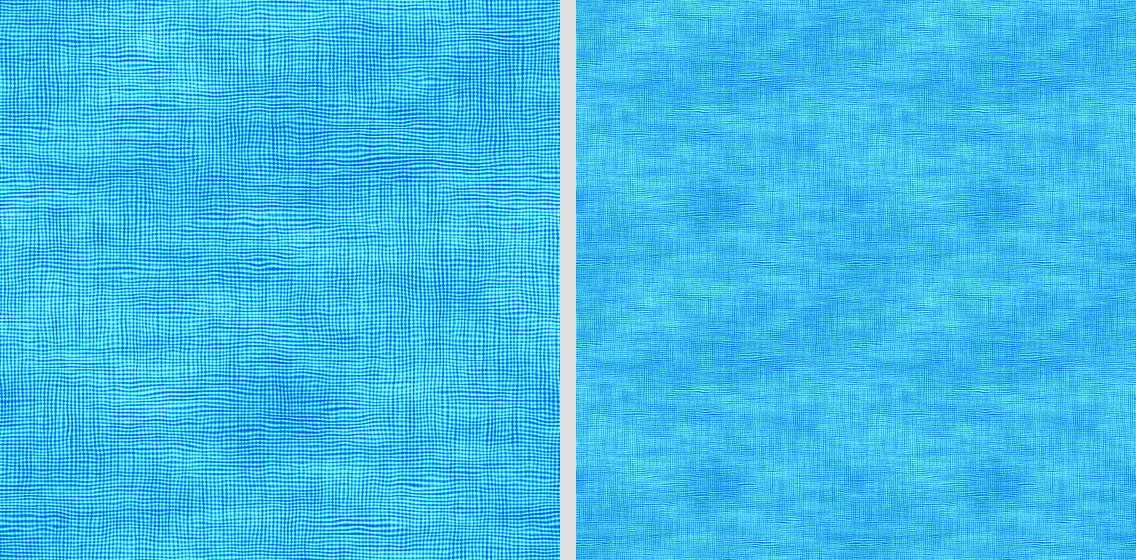
Left, the tile; right, the same tile 2 across and 2 down.
A Shadertoy shader for this texture:

```glsl
const float TAU = 6.2831853;
const float THREADS = 148.0;

float hash(vec2 p) {
    vec3 q = fract(p.xyx * 0.1031);
    q += dot(q, q.yzx + 33.33);
    return fract((q.x + q.y) * q.z);
}

// Value noise in -1..1 that wraps after a whole number of cells
float wrapNoise(vec2 p, vec2 period, float seed) {
    vec2 cell = floor(p);
    vec2 f = fract(p);
    f = f * f * (3.0 - 2.0 * f);
    vec2 a = mod(cell, period) + seed;
    vec2 b = mod(cell + 1.0, period) + seed;
    float low = mix(hash(a), hash(vec2(b.x, a.y)), f.x);
    float high = mix(hash(vec2(a.x, b.y)), hash(b), f.x);
    return 2.0 * mix(low, high, f.y) - 1.0;
}

float tileNoise(vec2 uv, vec2 cells, float seed) {
    return wrapNoise(uv * cells, cells, seed);
}

// Sideways drift of the threads, in thread widths
float drift(vec2 uv, vec2 cells, float amount, float seed) {
    return amount * (tileNoise(uv, cells, seed)
        + 0.4 * tileNoise(uv, cells * 3.0, seed + 17.0));
}

// Dark at whole thread positions, light in the gaps; strength varies along it
float threadTone(float along, float across, float segments, float seed) {
    float strength = wrapNoise(vec2(along * segments, across), vec2(segments, THREADS), seed);
    return -cos(TAU * across) * (1.0 + 0.3 * strength) - 0.22 * strength;
}

// Blue to pale cyan
vec3 dyeColor(float tone) {
    vec3 color = vec3(0.01, 0.34, 0.88);
    color = mix(color, vec3(0.03, 0.47, 0.87), smoothstep(0.0, 0.155, tone));
    color = mix(color, vec3(0.07, 0.60, 0.89), smoothstep(0.155, 0.315, tone));
    color = mix(color, vec3(0.19, 0.74, 0.93), smoothstep(0.315, 0.485, tone));
    color = mix(color, vec3(0.33, 0.87, 0.96), smoothstep(0.485, 0.655, tone));
    color = mix(color, vec3(0.48, 0.98, 0.98), smoothstep(0.655, 0.86, tone));
    return mix(color, vec3(0.74, 1.0, 1.0), smoothstep(0.86, 1.15, tone));
}

void mainImage(out vec4 fragColor, in vec2 fragCoord) {
    vec2 uv = fragCoord / iResolution.xy;

    // Uneven weave
    float row = uv.y * THREADS + drift(uv, vec2(13.0, 24.0), 0.65, 3.0);
    float column = uv.x * THREADS + drift(uv, vec2(22.0, 11.0), 0.5, 41.0);
    float weft = threadTone(uv.x, row, 18.0, 73.0);
    float warp = threadTone(uv.y, column, 12.0, 109.0);

    // Patches where one thread direction dominates
    float balance = 0.42 + 0.2 * tileNoise(uv, vec2(8.0, 17.0), 151.0);
    float weave = mix(weft, warp, balance);

    // Broad dye variation and fine grain
    float shade = 0.09 * tileNoise(uv, vec2(4.0, 7.0), 211.0)
        + 0.07 * tileNoise(uv, vec2(11.0, 26.0), 257.0);
    float grain = 0.09 * tileNoise(uv, vec2(230.0), 307.0);

    fragColor = vec4(dyeColor(0.51 + 0.53 * weave + shade + grain), 1.0);
}
```
